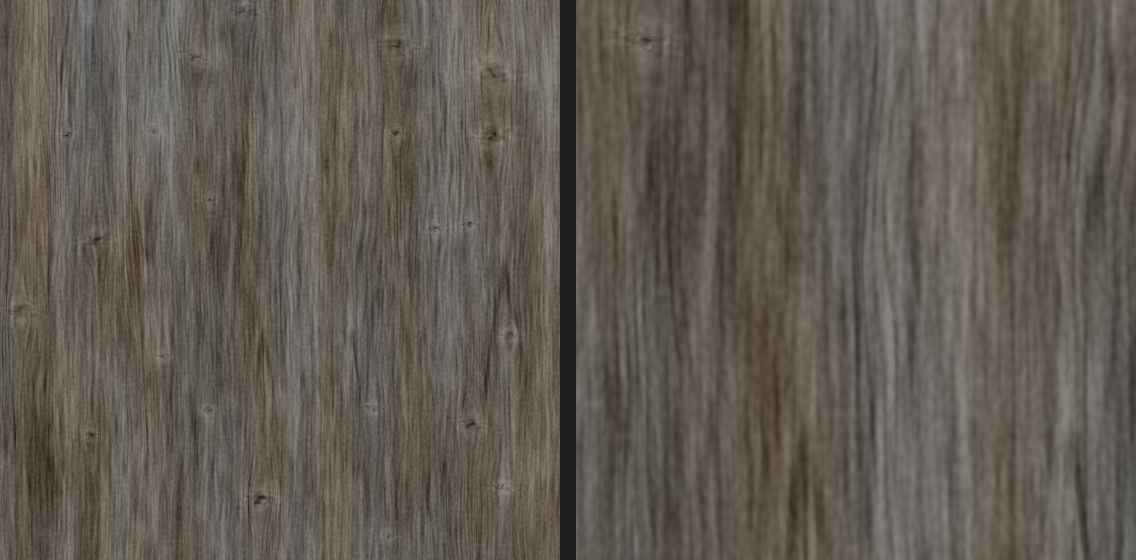
Left, the full canvas; right, a detail of the centre.
Reproduce this texture procedurally as a Shadertoy shader.

```glsl
#define DARK_WOOD vec3(0.265, 0.235, 0.20)
#define PALE_WOOD vec3(0.505, 0.48, 0.45)
#define COOL_SHIFT vec3(-0.036, 0.0, 0.036)
#define BASE_TONE 0.57
#define STAIN_AMOUNT 0.42
#define STREAK_AMOUNT 0.36
#define RING_AMOUNT 0.16
#define RING_COUNT 125.0
#define FIBRE_AMOUNT 0.42
#define CRACK_AMOUNT 0.36
#define KNOT_CELLS vec2(5.0, 6.0)
#define KNOT_CHANCE 0.75

const float TAU = 6.2832;

// Integer hash of a lattice point, two values in 0..1
vec2 hash2(vec2 p) {
    const uint MULTIPLIER = 1664525u;
    uvec2 q = uvec2(ivec2(p)) * MULTIPLIER + 1013904223u;
    for (int i = 0; i < 2; i++) {
        q.x += q.y * MULTIPLIER;
        q.y += q.x * MULTIPLIER;
        q ^= q >> 16u;
    }
    return vec2(q >> 8u) / 16777216.0;
}

float cornerSlope(vec2 cell, vec2 offset) {
    float angle = TAU * hash2(cell).x;
    return dot(vec2(cos(angle), sin(angle)), offset);
}

float gradientNoise(vec2 p) {
    vec2 i = floor(p), f = p - i;
    vec2 w = f * f * f * (f * (f * 6.0 - 15.0) + 10.0);
    vec2 e = vec2(1.0, 0.0);
    float low = mix(cornerSlope(i, f), cornerSlope(i + e, f - e), w.x);
    float high = mix(cornerSlope(i + e.yx, f - e.yx), cornerSlope(i + 1.0, f - 1.0), w.x);
    return mix(low, high, w.y);
}

// Scattered knots: x = sideways push on the grain, y = change of tone
vec2 knots(vec2 uv) {
    vec2 result = vec2(0.0);
    vec2 home = floor(uv * KNOT_CELLS);
    for (int j = -1; j <= 1; j++)
    for (int i = -1; i <= 1; i++) {
        vec2 cell = home + vec2(i, j);
        vec2 kind = hash2(cell + 71.0);
        if (kind.x > KNOT_CHANCE) continue;
        vec2 centre = (cell + 0.1 + 0.8 * hash2(cell + 23.0)) / KNOT_CELLS;
        float radius = mix(0.005, 0.012, kind.y * kind.y);
        vec2 d = (uv - centre) / radius;
        result.x += 0.8 * d.x * radius * exp(-d.x * d.x / 5.0 - d.y * d.y / 30.0);

        // Dark eye with a broken rim, pale halo and a smear across the grain
        vec2 bent = d + 1.1 * gradientNoise(d * 0.9 + cell * 9.3);
        bent.y += 0.5 * bent.x * (kind.x - 0.3);
        float r = length(bent * vec2(0.85, 1.2));
        float eye = 1.0 - smoothstep(0.2, 0.9, r);
        float rim = exp(-12.0 * (r - 1.1) * (r - 1.1));
        float halo = exp(-0.5 * (r - 1.9) * (r - 1.9));
        float smear = exp(-d.x * d.x / 14.0 - bent.y * bent.y * 0.6);
        float grit = gradientNoise(d * vec2(0.8, 1.5) + cell * 5.3);
        result.y += 0.2 * halo - 0.6 * eye - 0.4 * rim * smoothstep(-0.3, 0.3, grit) + 0.9 * smear * grit;
    }
    return result;
}

void mainImage(out vec4 fragColor, in vec2 fragCoord) {
    vec2 uv = fragCoord / iResolution.y;
    vec2 knot = knots(uv);

    // Grain space: lines part at knots and wander a little
    vec2 g = uv - vec2(knot.x, 0.0);
    g.x += 0.009 * gradientNoise(g * vec2(4.0, 2.0) + 5.3);
    g.x += 0.003 * gradientNoise(g * vec2(13.0, 8.0) + 31.7);

    // Broad stains with frayed, fibrous ends
    vec2 frayed = g + vec2(0.0, 0.12 * gradientNoise(g * vec2(90.0, 3.0) + 11.4));
    float stain = gradientNoise(frayed * vec2(7.5, 1.0) + 17.3)
                + 0.7 * gradientNoise(frayed * vec2(13.0, 5.0) + 43.7);
    float streak = gradientNoise(frayed * vec2(29.0, 1.5) + 61.2)
                 + 0.8 * gradientNoise(frayed * vec2(62.0, 3.5) + 83.9);
    float smudge = gradientNoise(frayed * vec2(24.0, 17.0) + 271.6);

    // Growth rings: narrow dark lines, strong only in some patches
    float phase = g.x * RING_COUNT + 5.0 * gradientNoise(g * vec2(11.0, 1.6) + 97.4)
                + 1.0 * gradientNoise(g * vec2(45.0, 9.0) + 113.8);
    float patches = smoothstep(-0.05, 0.4, gradientNoise(g * vec2(14.0, 4.0) + 131.2));
    float wave = 0.5 + 0.5 * sin(TAU * phase);
    float rings = (0.65 - 1.9 * wave * wave) * mix(0.15, 1.0, patches);

    // Fine fibres and grit
    float fibre = gradientNoise(g * vec2(155.0, 7.0) + 151.6)
                + 0.9 * gradientNoise(g * vec2(245.0, 26.0) + 173.1)
                + 0.55 * gradientNoise(g * vec2(250.0, 150.0) + 191.5);

    // Short sharp pores and long thin cracks along the grain
    float pore = smoothstep(0.22, 0.5, gradientNoise(g * vec2(140.0, 13.0) + 307.4));
    float line = abs(gradientNoise(g * vec2(13.0, 0.9) + 211.7));
    float open = smoothstep(0.0, 0.25, gradientNoise(g * vec2(9.0, 4.0) + 229.3));
    float crack = open * (1.0 - smoothstep(0.006, 0.03, line));

    float tone = BASE_TONE + STAIN_AMOUNT * stain + STREAK_AMOUNT * streak
               + 0.2 * smudge + RING_AMOUNT * rings + FIBRE_AMOUNT * fibre
               - CRACK_AMOUNT * (crack + 0.6 * pore) + knot.y;
    tone = clamp(tone, -0.35, 1.1);

    // Warm brown drifts to weathered blue grey
    float cool = gradientNoise(frayed * vec2(11.0, 1.7) + 251.9) + 0.35 * stain
               + 0.5 * gradientNoise(frayed * vec2(28.0, 4.0) + 331.2) - 0.4 * min(knot.y, 0.0);
    vec3 colour = mix(DARK_WOOD, PALE_WOOD, tone) + COOL_SHIFT * cool;
    fragColor = vec4(colour, 1.0);
}
```
